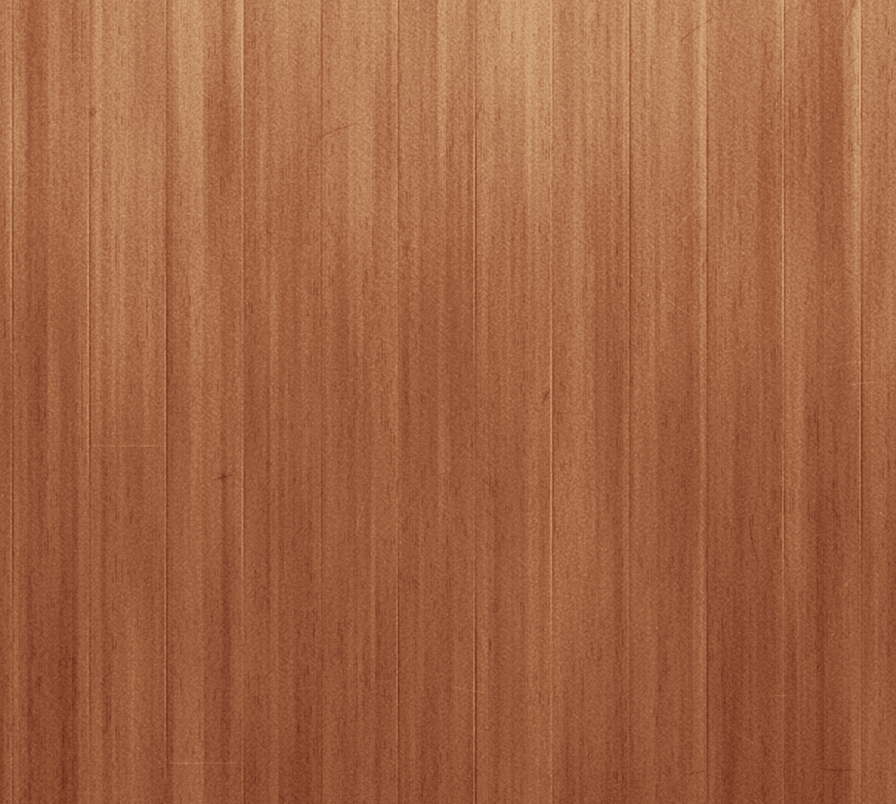
A WebGL 1 fragment shader for this texture:

```glsl
precision highp float;
// Warm reddish-brown vertical wood planks, streaked, lit from the top, with fine weave and scratches.
uniform vec2 u_resolution;

float hash(vec2 p) {
  return fract(sin(dot(p, vec2(127.1, 311.7))) * 43758.55);
}

float corner(vec2 cell, vec2 offset) {
  float angle = 6.2832 * hash(cell);
  return dot(vec2(cos(angle), sin(angle)), offset);
}

float gradientNoise(vec2 p) {
  vec2 i = floor(p), f = p - i;
  vec2 s = f * f * f * (f * (f * 6.0 - 15.0) + 10.0);
  vec2 e = vec2(1.0, 0.0);
  return mix(mix(corner(i, f), corner(i + e.xy, f - e.xy), s.x),
             mix(corner(i + e.yx, f - e.yx), corner(i + 1.0, f - 1.0), s.x), s.y);
}

// Tone of one strip, switching between pale and dark along its length
float stripTone(float cell, float y, float seed) {
  float h = hash(vec2(cell, seed));
  float n = gradientNoise(vec2(cell * 3.7 + seed, y * 2.2 + h * 40.0));
  return 0.9 * (h - 0.5) + 0.65 * (smoothstep(-0.16, 0.16, n) - 0.5);
}

// Crisp-edged vertical strips of uneven width
float strips(vec2 p, float width, float seed) {
  float u = p.x / width;
  u += 0.7 * gradientNoise(vec2(u * 0.6, seed + 0.5));
  float cell = floor(u);
  float edge = smoothstep(1.0 - min(0.0016 / width, 0.6), 1.0, u - cell);
  return mix(stripTone(cell, p.y, seed), stripTone(cell + 1.0, p.y, seed), edge);
}

// Broken hairline seams, pale edge strips and occasional cross joints
float seams(vec2 p) {
  float u = (p.x - 0.016) / 0.096;
  float id = floor(u + 0.5);
  float s = (u - id) * 0.096;
  float h = hash(vec2(id, 8.0));
  float wear = 0.35 + 0.9 * smoothstep(-0.2, 0.25, gradientNoise(vec2(id * 2.3, p.y * 3.5)));
  float dark = 1.0 - smoothstep(0.0005, 0.0020, abs(s));
  float pale = 1.0 - smoothstep(0.0005, 0.0020, abs(s + 0.0024));
  float band = smoothstep(-0.010, -0.0085, s) * (1.0 - smoothstep(-0.0025, -0.001, s));
  float fade = smoothstep(h - 0.1, h + 0.2, p.y) * step(0.5, hash(vec2(id, 5.0)));
  float plank = floor(u);
  float joint = 1.0 - smoothstep(0.0003, 0.002, abs(p.y - hash(vec2(plank, 21.0))));
  joint *= step(0.78, hash(vec2(plank, 33.0)));
  return wear * ((0.1 + 0.25 * h) * pale - 0.27 * dark) + 0.16 * band * fade + 0.18 * joint;
}

// Tiny diagonal weave whose slant flips from column to column
float weave(vec2 p) {
  float zigzag = abs(fract(p.x / 0.022) - 0.5) * 0.022;
  return sin((p.y + zigzag) * 6.2832 / 0.0068) * (0.8 + gradientNoise(p * 60.0));
}

// Short dark pores, staggered from column to column
float pores(vec2 p) {
  float column = floor(p.x * 260.0);
  float across = fract(p.x * 260.0) - 0.5;
  float n = gradientNoise(vec2(column * 1.37, p.y * 48.0 + 90.0 * hash(vec2(column, 7.0))));
  float patches = 0.6 + gradientNoise(p * vec2(45.0, 4.0));
  return smoothstep(0.1, 0.35, n) * (1.0 - smoothstep(0.2, 0.5, abs(across))) * patches;
}

// Sparse hairline scratches and small dark knots
float marks(vec2 p, float aspect) {
  float tone = 0.0;
  for (int i = 0; i < 26; i++) {
    float k = float(i);
    vec2 d = p - vec2(hash(vec2(k, 1.3)) * aspect, hash(vec2(k, 2.7)));
    float angle = 3.1416 * hash(vec2(k, 4.1));
    vec2 dir = vec2(cos(angle), sin(angle));
    float along = dot(d, dir);
    float across = dot(d, vec2(-dir.y, dir.x)) + 3.0 * along * along;
    float reach = 0.01 + 0.03 * hash(vec2(k, 6.2));
    float line = (1.0 - smoothstep(0.0003, 0.0018, abs(across)))
               * (1.0 - smoothstep(reach * 0.5, reach, abs(along)));
    tone += line * mix(-0.24, 0.17, step(0.4, hash(vec2(k, 9.4))));
    float knot = 1.0 - smoothstep(0.002, 0.007, length(d * vec2(1.0, 0.75)));
    tone -= 0.25 * knot * step(0.86, hash(vec2(k, 12.6)));
  }
  return tone;
}

vec3 woodColor(float t) {
  vec3 umber = vec3(0.51, 0.26, 0.164);
  vec3 sienna = vec3(0.64, 0.388, 0.259);
  vec3 honey = vec3(0.768, 0.57, 0.406);
  return t < 0.5 ? mix(umber, sienna, t * 2.0) : mix(sienna, honey, t * 2.0 - 1.0);
}

void main() {
  vec2 p = gl_FragCoord.xy / u_resolution.y;
  float aspect = u_resolution.x / u_resolution.y;

  // Light falling from the top, strongest right of centre
  vec2 glow = (p - vec2(0.58 * aspect, 1.03)) / vec2(0.5, 0.3);
  float side = p.x / aspect - 0.5;
  float t = 0.23 + 0.50 * p.y + 0.24 * exp(-dot(glow, glow)) - 0.2 * side * side;

  // Streaks from plank size down to hair-thin
  t += 0.11 * strips(p - vec2(0.016, 0.0), 0.096, 3.0);
  t += 0.14 * strips(p, 0.036, 17.0);
  t += 0.16 * strips(p, 0.016, 29.0);
  t += 0.11 * strips(p, 0.006, 41.0);
  t += seams(p);

  // Pore dashes, weave, speckle
  t -= 0.22 * pores(p);
  t += 0.11 * gradientNoise(p * vec2(150.0, 9.0));
  t += 0.038 * weave(p);
  vec2 turned = vec2(0.8 * p.x - 0.6 * p.y, 0.6 * p.x + 0.8 * p.y);
  t += 0.20 * gradientNoise(turned * 210.0) + 0.25 * gradientNoise(turned * 345.0 + 9.0);
  t += 0.32 * smoothstep(0.48, 0.66, gradientNoise(turned * 160.0 + 50.0));
  t += marks(p, aspect);

  gl_FragColor = vec4(woodColor(clamp(t, -0.3, 1.2)), 1.0);
}
```
